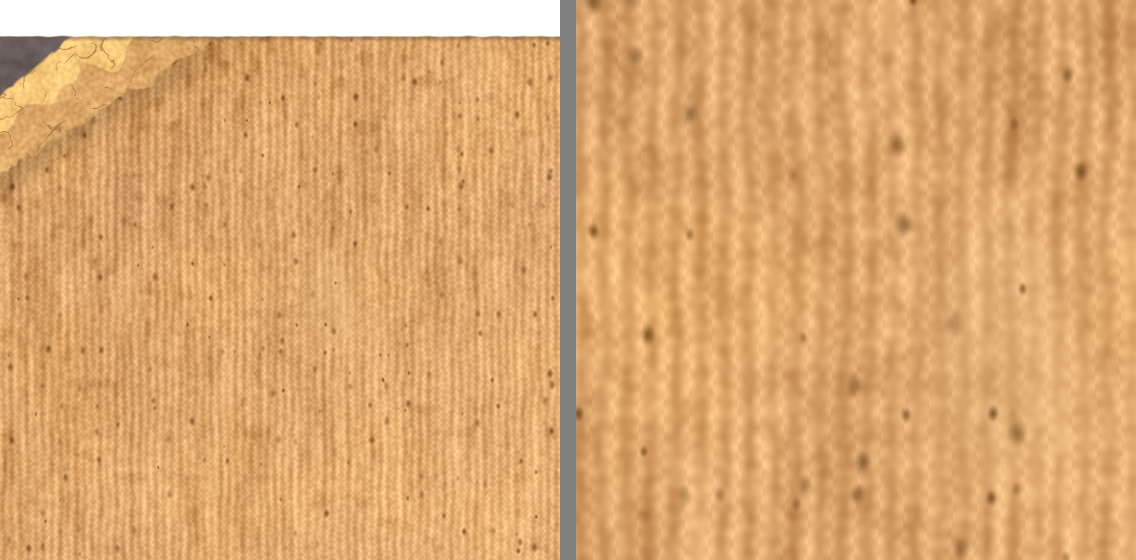
Left, the full canvas; right, a detail of the centre.
Write a Shadertoy shader that draws this texture.

```glsl
const float TAU = 6.2831853;

vec2 hash2(vec2 p) {
    vec3 q = fract(p.xyx * vec3(0.1031, 0.1030, 0.0973));
    q += dot(q, q.yzx + 33.33);
    return fract((q.xx + q.yz) * q.zy);
}

float cornerSlope(vec2 cell, vec2 corner, vec2 f) {
    float angle = TAU * hash2(cell + corner + 50.0).x;
    return dot(vec2(cos(angle), sin(angle)), f - corner);
}

// Gradient noise, roughly -0.7 to 0.7
float noise(vec2 p) {
    vec2 cell = floor(p), f = p - cell;
    vec2 w = f * f * f * (f * (f * 6.0 - 15.0) + 10.0);
    float low = mix(cornerSlope(cell, vec2(0, 0), f), cornerSlope(cell, vec2(1, 0), f), w.x);
    float high = mix(cornerSlope(cell, vec2(0, 1), f), cornerSlope(cell, vec2(1, 1), f), w.x);
    return mix(low, high, w.y);
}

float fbm(vec2 p) {
    float sum = 0.0, gain = 0.6;
    for (int i = 0; i < 4; i++) {
        sum += gain * noise(p);
        p = p * 2.03 + 17.3;
        gain *= 0.55;
    }
    return sum;
}

// Sparse dark specks, slightly stretched along the ribs
float specks(vec2 uv) {
    float mask = 0.0;
    for (int i = 0; i < 3; i++) {
        float scale = 9.0 + 11.0 * float(i);
        vec2 p = uv * scale + 7.0 * float(i);
        vec2 cell = floor(p);
        vec2 rnd = hash2(cell + 31.0 * float(i));
        vec2 offset = (p - cell - 0.3 - 0.4 * rnd) / scale;
        float radius = 0.003 + 0.005 * rnd.y;
        float present = step(0.84, hash2(cell + 91.0).x);
        float dist = length(offset * vec2(1.0, 0.7));
        mask = max(mask, present * (0.3 + 0.5 * rnd.x) * smoothstep(radius, 0.0, dist));
    }
    return mask;
}

// Ribbed cloth with beaded threads, streaks and stains
vec3 cloth(vec2 uv) {
    float wobble = 0.35 * noise(uv * vec2(9.0, 14.0)) + 0.12 * noise(uv * vec2(70.0, 60.0));
    float rib = cos(TAU * (uv.x * 70.0 + wobble));
    float rowShift = 0.3 * noise(uv * vec2(45.0, 12.0));
    float bead = cos(TAU * (uv.y * 96.0 + rowShift + 0.5 * floor(uv.x * 70.0 + wobble)));
    float tone = 0.55 + 0.15 * rib + 0.085 * bead * (0.6 + 0.4 * rib);
    tone += 0.32 * noise(uv * vec2(75.0, 7.0)) + 0.16 * noise(uv * vec2(24.0, 3.0));
    tone += 0.24 * noise(uv * vec2(80.0, 65.0)) + 0.18 * noise(uv * vec2(170.0, 120.0));
    tone += 0.24 * fbm(uv * vec2(7.0, 5.0));
    tone += 0.14 * (uv.x - uv.y);

    // Darker soiled patches, mostly towards the upper left
    float soil = smoothstep(0.12, 0.5, noise(uv * vec2(36.0, 24.0)) + 0.25 * fbm(uv * 6.0));
    tone -= soil * (0.16 + 0.22 * smoothstep(0.2, 1.0, uv.y - 0.5 * uv.x));

    vec3 color = mix(vec3(0.71, 0.48, 0.265), vec3(1.0, 0.80, 0.56), clamp(tone, -0.3, 1.1));
    color += vec3(0.02, 0.005, -0.04) * fbm(uv * 4.0 + 8.0);
    float fade = smoothstep(0.11, 0.0, length((uv - vec2(0.59, 0.46)) * vec2(1.6, 0.8)));
    color = mix(color, vec3(0.87, 0.72, 0.52), 0.3 * fade);
    return mix(color, vec3(0.42, 0.25, 0.10), specks(uv));
}

// Torn paper layer with creases
vec3 tornPaper(vec2 uv, float across) {
    float crumple = fbm(uv * 22.0);
    vec3 cream = vec3(0.97, 0.79, 0.48) + 0.14 * crumple;
    vec3 tan_ = vec3(0.86, 0.66, 0.41) + 0.16 * crumple;
    float ply = smoothstep(0.47, 0.53, across + 0.5 * noise(uv * 17.0));
    vec3 color = mix(cream, tan_, ply);
    float fold = abs(noise(uv * vec2(15.0, 19.0) + 0.5 * crumple + 4.0));
    float crease = smoothstep(0.045, 0.0, fold) * smoothstep(-0.25, 0.2, noise(uv * 25.0));
    color = mix(color, vec3(0.60, 0.41, 0.22), 0.65 * crease);
    return color + 0.10 * noise(uv * 110.0);
}

void mainImage(out vec4 fragColor, in vec2 fragCoord) {
    vec2 uv = fragCoord / iResolution.xy;
    vec3 color = cloth(uv);

    // Damaged corner, measured across and along the tear
    vec2 fromTear = uv - vec2(0.0, 0.83);
    float depth = dot(fromTear, vec2(0.632, -0.775)) + 0.006 * fbm(uv * 35.0);
    float along = dot(fromTear, vec2(0.775, 0.632));
    float width = 0.118 + 0.14 * along + 0.028 * fbm(uv * 16.0 + 3.0);
    float shade = smoothstep(0.07, 0.0, depth - width) * smoothstep(0.5, 0.2, along);
    color *= 1.0 - 0.15 * shade;
    float paper = smoothstep(0.004, -0.004, depth - width);
    paper *= smoothstep(0.40, 0.30, along + 0.12 * fbm(uv * 30.0));
    color = mix(color, tornPaper(uv, depth / width), paper);
    vec3 backing = vec3(0.41, 0.365, 0.36) + 0.12 * fbm(uv * 30.0);
    color = mix(color, backing, smoothstep(0.003, -0.003, depth));

    // Shaded top edge and white margin
    float top = 0.935 + 0.002 * noise(vec2(uv.x * 40.0, 2.0));
    float rim = smoothstep(0.009, 0.0, abs(uv.y - top + 0.002));
    color = mix(color, vec3(0.47, 0.37, 0.29), rim * (0.5 + 0.5 * noise(uv * 45.0)));
    color = mix(color, vec3(1.0), smoothstep(-0.002, 0.002, uv.y - top));

    fragColor = vec4(clamp(color, 0.0, 1.0), 1.0);
}
```
